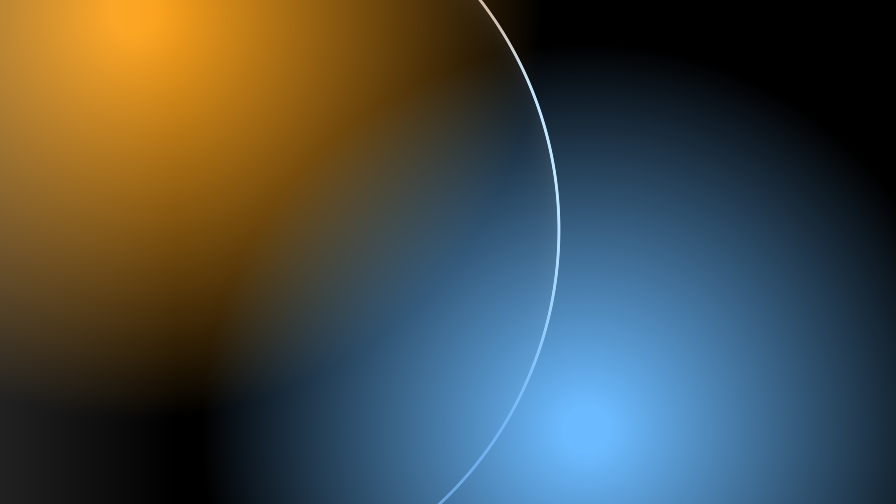
Give the GLSL for this background, as a WebGL 1 fragment shader.

```glsl
precision highp float;

uniform vec2 u_resolution;

// Lengths are in canvas heights, origin at the lower left.
const vec3 AMBER = vec3(0.985, 0.635, 0.11);
const vec2 AMBER_CENTER = vec2(0.266, 0.977);
const float AMBER_RADIUS = 0.81;

const vec3 AZURE = vec3(0.42, 0.73, 1.0);
const vec2 AZURE_CENTER = vec2(1.164, 0.148);
const float AZURE_RADIUS = 0.765;

const float CORE_RADIUS = 0.045;

const vec2 RING_CENTER = vec2(0.366, 0.544);
const float RING_RADIUS = 0.743;
const float RING_HALF_WIDTH = 0.0029;
const vec3 RING_LOW = vec3(0.48, 0.74, 1.0);
const vec3 RING_MID = vec3(0.76, 0.91, 1.0);
const vec3 RING_TOP = vec3(0.82, 0.74, 0.66);

const float RIM_STRENGTH = 0.08;
const float RIM_FALLOFF = 0.025;
const float SHEEN_STRENGTH = 0.13;
const float SHEEN_WIDTH = 0.35;

// Linear falloff around a small solid core.
float glow(vec2 p, vec2 center, float radius) {
  float d = distance(p, center);
  return 1.0 - clamp((d - CORE_RADIUS) / (radius - CORE_RADIUS), 0.0, 1.0);
}

// Ring tint, from cool at the bottom to warm at the top.
vec3 ringColor(float y) {
  vec3 cool = mix(RING_LOW, RING_MID, smoothstep(0.1, 0.7, y));
  return mix(cool, RING_TOP, smoothstep(0.8, 1.0, y));
}

void main() {
  float pixel = 1.0 / u_resolution.y;
  vec2 p = gl_FragCoord.xy * pixel;

  // Two overlapping lights on black
  vec3 color = AMBER * glow(p, AMBER_CENTER, AMBER_RADIUS);
  color = mix(color, AZURE, glow(p, AZURE_CENTER, AZURE_RADIUS));

  // Glass disc: pale sheen on the left, soft light inside the rim
  float edge = distance(p, RING_CENTER) - RING_RADIUS;
  float inside = 1.0 - smoothstep(-pixel, pixel, edge);
  float sheen = SHEEN_STRENGTH * (1.0 - clamp(p.x / SHEEN_WIDTH, 0.0, 1.0));
  float rim = RIM_STRENGTH * exp(min(edge, 0.0) / RIM_FALLOFF);
  rim *= smoothstep(0.0, 0.6, p.y);
  color = mix(color, vec3(1.0), inside * (sheen + rim));

  // Thin bright outline, fading toward the bottom
  float line = 1.0 - smoothstep(-0.5 * pixel, 0.5 * pixel, abs(edge) - RING_HALF_WIDTH);
  float strength = mix(0.7, 1.0, smoothstep(0.0, 0.4, p.y));
  color = mix(color, ringColor(p.y), line * strength);

  gl_FragColor = vec4(color, 1.0);
}
```
